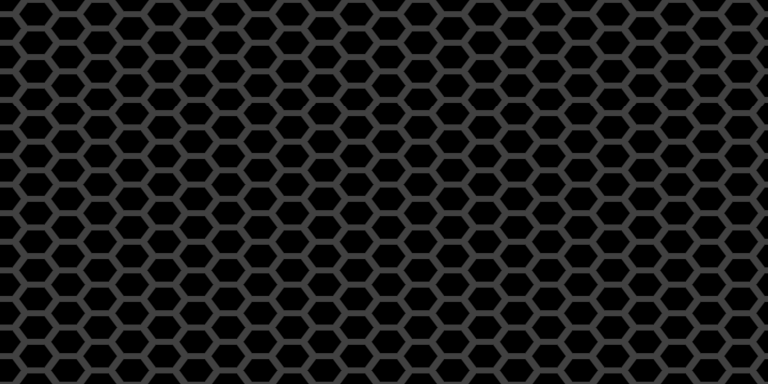
This pattern is drawn by a WebGL 2 fragment shader. Its source:

```glsl
#version 300 es
precision highp float;
// Dark grey honeycomb mesh of wide, flat-topped hexagons over black.

uniform vec2 u_resolution;
out vec4 outColor;

const vec3 HOLE_BLACK = vec3(0.0);
const vec3 MESH_GREY = vec3(0.253);
const vec2 REPEATS = vec2(11.98, 13.43);          // cells across and down
const vec2 FIRST_CENTER = vec2(0.0469, 0.9661);   // top left cell, canvas units
const vec2 LATTICE = vec2(1.7320508, 1.0);        // period of a regular hex grid
const float WIRE_WIDTH = 0.21;                    // in units of the row pitch
const float SEAM_HEIGHT = 0.724;
const float SEAM_SHIFT = 0.003;

// Hexagonal radius around the nearest center of a rectangular lattice.
float hexRadius(vec2 p, vec2 period) {
    vec2 a = abs(p - period * round(p / period));
    return max(a.y, dot(a, vec2(0.8660254, 0.5)));
}

// Distance to the nearest cell border, from two interleaved lattices.
float borderDistance(vec2 p, vec2 period) {
    float nearest = min(hexRadius(p, period), hexRadius(p - 0.5 * period, period));
    return 0.5 - nearest;
}

// Coverage of a wire lying along the border.
float wireMask(float dist, float width, float soft) {
    return 1.0 - smoothstep(-soft, soft, dist - 0.5 * width);
}

// Slightly shortens the row of cells crossing the seam.
vec2 squeezeAtSeam(vec2 uv, float height, float shift) {
    uv.y += shift * step(height, uv.y);
    return uv;
}

void main() {
    vec2 uv = gl_FragCoord.xy / u_resolution;
    vec2 grid = (squeezeAtSeam(uv, SEAM_HEIGHT, SEAM_SHIFT) - FIRST_CENTER) * REPEATS * LATTICE;

    // Edge softness of about one pixel, in lattice units.
    float soft = 0.8 * REPEATS.y / u_resolution.y;
    float wire = wireMask(borderDistance(grid, LATTICE), WIRE_WIDTH, soft);

    outColor = vec4(mix(HOLE_BLACK, MESH_GREY, wire), 1.0);
}
```
